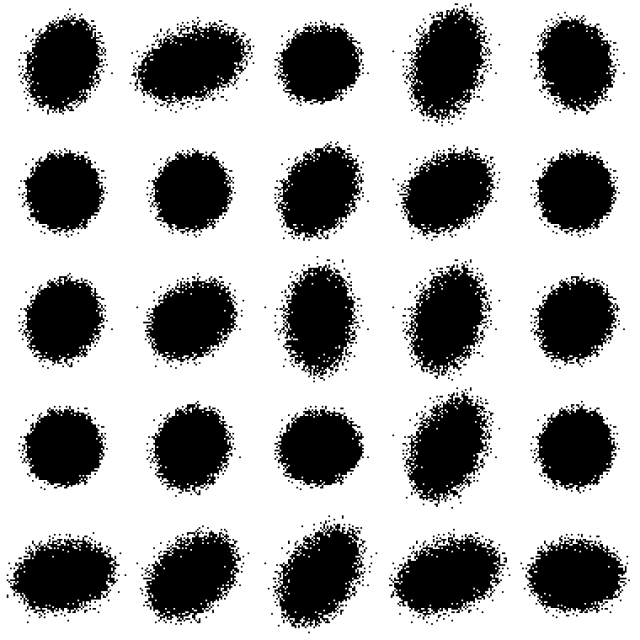
Give the GLSL for this pattern, as a Shadertoy shader.

```glsl
// A five by five grid of black ellipses on white, each with its own stretch and tilt.
// Every tile is cut into square grains; a random offset per grain frays the outline
// into dust. The same grain noise serves all tiles, so stray specks recur.

#define TILES 5.0          // repeats across and down
#define GRAINS 76.0        // grains along one tile side
#define RADIUS 0.300       // mean radius of a round blob, in tiles
#define GROWTH 0.060       // extra mean radius per unit of stretch
#define MAX_STRETCH 0.62   // largest excess of long axis over short
#define MAX_TILT 1.90      // largest turn of the long axis, radians
#define FRAY 0.0105        // dust spread of a round blob, in tiles
#define FRAY_GROWTH 0.020  // extra dust spread per unit of stretch
#define INK vec3(0.0)
#define PAPER vec3(1.0)

float hash(vec2 p) {
    vec3 q = fract(p.xyx * vec3(0.1031, 0.1030, 0.0973));
    q += dot(q, q.yzx + 33.33);
    return fract((q.x + q.y) * q.z);
}

// Approximate signed distance to an ellipse centred on the origin.
float ellipseDistance(vec2 p, vec2 radii) {
    vec2 q = p / radii;
    float k = length(q);
    return k * (k - 1.0) / max(length(q / radii), 1e-5);
}

// Ink of one grain, 0 or 1, from its index on the whole canvas.
float grainInk(vec2 grain) {
    vec2 tile = floor((grain + 0.5) / GRAINS);
    vec2 local = grain - tile * GRAINS;
    vec2 p = (local + 0.5) / GRAINS - 0.5;

    // Shape of this tile's blob
    float h = hash(tile + 17.3);
    float stretch = 0.04 + MAX_STRETCH * h * sqrt(h);
    float tilt = MAX_TILT * hash(tile + 61.7);
    float aspect = sqrt(1.0 + stretch);
    vec2 radii = (RADIUS + GROWTH * stretch) * vec2(aspect, 1.0 / aspect);

    float c = cos(tilt), s = sin(tilt);
    vec2 turned = vec2(c * p.x + s * p.y, c * p.y - s * p.x);

    // Logistic offset: dense near the edge, rare specks farther out
    float n = clamp(hash(local + 5.1), 0.0002, 0.9998);
    float offset = (FRAY + FRAY_GROWTH * stretch) * log(n / (1.0 - n));
    return step(ellipseDistance(turned, radii), offset);
}

void mainImage(out vec4 fragColor, in vec2 fragCoord) {
    float grainsPerCanvas = TILES * GRAINS;
    vec2 p = fragCoord / iResolution.y * grainsPerCanvas - 0.5;
    vec2 base = floor(p);

    // Blend neighbouring grains only across the pixel's own width
    float pixel = min(grainsPerCanvas / iResolution.y, 1.0);
    vec2 w = clamp((fract(p) - 0.5) / pixel + 0.5, 0.0, 1.0);

    float lower = mix(grainInk(base), grainInk(base + vec2(1.0, 0.0)), w.x);
    float upper = mix(grainInk(base + vec2(0.0, 1.0)), grainInk(base + 1.0), w.x);
    fragColor = vec4(mix(PAPER, INK, mix(lower, upper, w.y)), 1.0);
}
```
